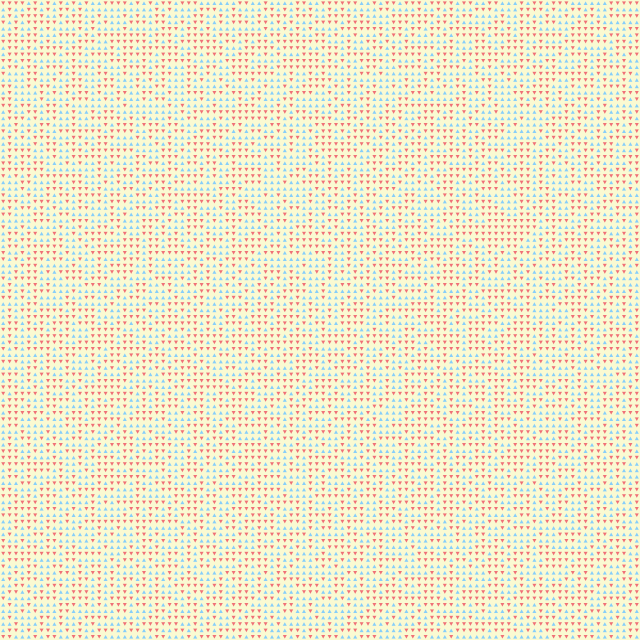
Reproduce this pattern procedurally as a Shadertoy shader.

```glsl
// Fine grid of small triangles on cream: blue ones point up, coral ones point down.

#define CELLS 100.0          // repeats across and down
#define TRI_WIDTH 0.62       // base, in cells
#define TRI_HEIGHT 0.56      // height, in cells
#define CORAL_SHARE 0.52     // mean chance of a coral triangle
#define LINE_BIAS 0.30       // how far a whole row or column leans to one colour
#define SAMPLES 4            // subsamples per pixel side
#define CREAM vec3(0.980, 0.980, 0.824)
#define BLUE vec3(0.525, 0.808, 0.980)
#define CORAL vec3(0.940, 0.440, 0.465)

float hash(vec2 p) {
    vec3 q = fract(p.xyx * 0.1031);
    q += dot(q, q.yzx + 33.33);
    return fract((q.x + q.y) * q.z);
}

// Signed distance to an upright triangle centred on its bounding box
float triangleDistance(vec2 p) {
    vec2 sideNormal = normalize(vec2(TRI_HEIGHT, 0.5 * TRI_WIDTH));
    float side = dot(vec2(abs(p.x), p.y - 0.5 * TRI_HEIGHT), sideNormal);
    return max(side, -p.y - 0.5 * TRI_HEIGHT);
}

// Random choice per cell, leaning by row and by column
float isCoral(vec2 cell) {
    float rowLean = hash(vec2(cell.y, 217.0)) - 0.5;
    float columnLean = hash(vec2(351.0, cell.x)) - 0.5;
    float chance = CORAL_SHARE + LINE_BIAS * (rowLean + columnLean);
    return step(hash(cell + 17.0), chance);
}

vec3 pattern(vec2 gridPos, float blur) {
    vec2 cell = floor(gridPos);
    vec2 local = fract(gridPos) - 0.5;
    float coral = isCoral(cell);
    local.y *= 1.0 - 2.0 * coral;
    float coverage = clamp(0.5 - triangleDistance(local) / blur, 0.0, 1.0);
    return mix(CREAM, mix(BLUE, CORAL, coral), coverage);
}

void mainImage(out vec4 fragColor, in vec2 fragCoord) {
    float cellsPerPixel = CELLS / iResolution.y;
    float blur = cellsPerPixel / float(SAMPLES);

    // Average the subsamples inside the pixel
    vec3 sum = vec3(0.0);
    for (int j = 0; j < SAMPLES; j++) {
        for (int i = 0; i < SAMPLES; i++) {
            vec2 offset = (vec2(i, j) + 0.5) / float(SAMPLES) - 0.5;
            sum += pattern((fragCoord + offset) * cellsPerPixel, blur);
        }
    }
    fragColor = vec4(sum / float(SAMPLES * SAMPLES), 1.0);
}
```
